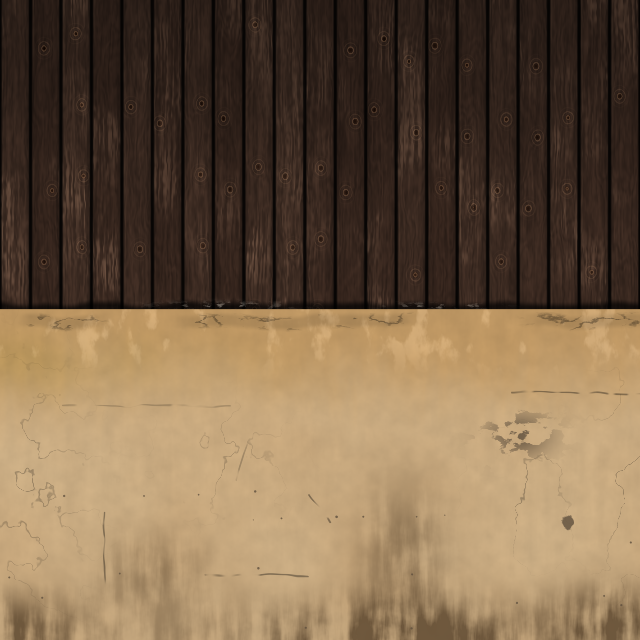
Write a WebGL 1 fragment shader that draws this texture.

```glsl
precision highp float;
// A weathered wall: dark vertical planks above aged ochre plaster.
// Planks are a repeat with warped ring grain and hashed knots; the plaster
// layers fbm mottling, contour cracks, soft stains, scratches and chips.
uniform vec2 u_resolution;

float hash(vec2 p) {
  p = fract(p * vec2(0.1031, 0.1137));
  p += dot(p, p.yx + 33.33);
  return fract((p.x + p.y) * p.x * 7.31);
}

float noise(vec2 p) {
  vec2 i = floor(p), f = fract(p);
  f = f * f * (3.0 - 2.0 * f);
  return mix(mix(hash(i), hash(i + vec2(1, 0)), f.x),
             mix(hash(i + vec2(0, 1)), hash(i + vec2(1, 1)), f.x), f.y);
}

float fbm(vec2 p) {
  float sum = 0.0, amp = 0.5;
  for (int i = 0; i < 5; i++) {
    sum += amp * noise(p);
    p = mat2(1.6, 1.2, -1.2, 1.6) * p + 17.3;
    amp *= 0.5;
  }
  return sum / 0.97;
}

// Soft elliptical mask
float blot(vec2 p, vec2 center, vec2 radius) {
  vec2 q = (p - center) / radius;
  return exp(-dot(q, q));
}

// Thin wavering line from a to b, broken along its length
float scratch(vec2 p, vec2 a, vec2 b) {
  p += 0.006 * (vec2(noise(p * 45.0), noise(p * 45.0 + 9.0)) - 0.5);
  vec2 d = b - a;
  float t = clamp(dot(p - a, d) / dot(d, d), 0.0, 1.0);
  return smoothstep(0.0022, 0.0003, length(p - a - d * t)) * smoothstep(0.2, 0.6, noise(p * 70.0));
}

// Thin veins along the mid-level contour of a noise field
float veins(vec2 p, float width) {
  return smoothstep(width, 0.0, abs(fbm(p) - 0.5));
}

vec3 planks(vec2 p) {
  float x = p.x * 21.0, id = floor(x), f = x - id;
  float tone = hash(vec2(id, 4.0));

  // Knots push the grain sideways around them
  float rows = p.y * 9.0 + tone * 5.0, row = floor(rows);
  float pick = hash(vec2(id + 3.0, row + 11.0));
  vec2 toKnot = vec2(f - 0.25 - 0.5 * hash(vec2(id, row + 40.0)),
                     (fract(rows) - 0.5) * 2.3);
  float knotDist = length(toKnot * vec2(1.0, 0.85));
  float knot = step(0.52, pick) * exp(-knotDist * knotDist * 28.0);

  float warp = fbm(vec2(f * 1.5 + id * 7.0, p.y * 9.0));
  float rings = 0.5 + 0.5 * sin(48.0 * warp + 14.0 * f + 9.0 * knot);
  float fiber = noise(vec2(p.x * 420.0 + warp * 5.0, p.y * 14.0 + id * 3.0));
  float fleck = noise(vec2(p.x * 500.0, p.y * 100.0));
  float wear = fbm(p * vec2(13.0, 9.0) + id * 0.3);

  vec3 col = mix(vec3(0.165, 0.112, 0.087), vec3(0.228, 0.164, 0.130), tone * 0.45 + wear * 0.6);
  col *= 0.75 + 0.24 * fiber + 0.13 * rings + 0.14 * fleck;
  col *= mix(1.13, 0.83, smoothstep(0.58, 1.0, p.y));

  // Pale scuffs, stronger toward the foot of the boards
  float scuff = smoothstep(0.48, 0.8, wear) * smoothstep(0.35, 0.8, fiber * 0.6 + fleck * 0.4);
  col += vec3(0.16, 0.13, 0.105) * scuff * mix(1.0, 0.45, smoothstep(0.6, 0.85, p.y));
  float ringLine = smoothstep(0.2, 1.0, sin(knotDist * 55.0 + warp * 7.0));
  col += vec3(0.17, 0.13, 0.09) * knot * ringLine - 0.07 * knot * smoothstep(0.12, 0.0, knotDist);

  // Seams with a dark groove and a faint lit bevel
  float edge = min(f, 1.0 - f);
  col += vec3(0.05, 0.04, 0.03) * smoothstep(0.05, 0.0, abs(f - 0.1)) * fiber;
  col *= mix(0.16, 1.0, smoothstep(0.02, 0.085, edge)) * (0.86 + 0.14 * smoothstep(0.05, 0.25, edge));

  // Ragged shadow and flaked paint at the lower edge
  float drop = p.y - 0.517;
  col *= mix(0.33, 1.0, smoothstep(0.002, 0.014, drop + 0.008 * (noise(vec2(p.x * 28.0, 1.0)) - 0.5)));
  float flakes = blot(p, vec2(0.35, 0.522), vec2(0.09, 0.006)) + blot(p, vec2(0.69, 0.522), vec2(0.07, 0.005));
  return col + vec3(0.34, 0.33, 0.31) * flakes * smoothstep(0.52, 0.75, fbm(p * vec2(90.0, 180.0)));
}

vec3 plaster(vec2 p) {
  float broad = fbm(p * 7.0 + 3.0), fine = fbm(p * 55.0);
  float streak = fbm(vec2(p.x * 65.0, p.y * 9.0));
  vec3 col = mix(vec3(0.775, 0.645, 0.475), vec3(0.80, 0.69, 0.53), broad);

  // Ochre wash below the boards, pooling at the left
  float wash = smoothstep(0.32, 0.50, p.y + 0.12 * (broad - 0.5) + 0.04 * (streak - 0.5));
  col = mix(col, vec3(0.735, 0.575, 0.365), wash * 0.85);
  col = mix(col, vec3(0.71, 0.58, 0.33), 0.5 * blot(p, vec2(0.1, 0.43), vec2(0.25, 0.05)) * broad * 1.6);
  col *= 0.93 + 0.08 * fine + 0.06 * streak;
  float drips = smoothstep(0.62, 0.78, fbm(p * vec2(38.0, 22.0) + 8.0));
  col += 0.08 * drips * smoothstep(0.40, 0.47, p.y);

  // Peeling band near the top
  float span = smoothstep(0.02, 0.05, p.x) * smoothstep(0.18, 0.13, p.x)
             + smoothstep(0.25, 0.32, p.x) * smoothstep(0.67, 0.62, p.x) + smoothstep(0.80, 0.86, p.x);
  float band = span * smoothstep(0.014, 0.004, abs(p.y - 0.498 + 0.010 * (noise(p * 20.0) - 0.5)));
  col *= 1.0 - band * (0.10 + 0.28 * veins(p * vec2(28.0, 65.0), 0.07));

  // Crack networks at both sides and a few inner patches
  float zone = blot(p, vec2(0.04, 0.24), vec2(0.08, 0.16)) + blot(p, vec2(0.98, 0.25), vec2(0.045, 0.14))
             + blot(p, vec2(0.82, 0.23), vec2(0.06, 0.08)) + 0.7 * blot(p, vec2(0.35, 0.28), vec2(0.08, 0.07));
  col *= 1.0 - 0.24 * min(zone, 1.0) * veins(p * 13.0 + 5.0, 0.013);

  // Rising damp and vertical grime
  float grime = 0.85 * blot(p, vec2(0.62, 0.0), vec2(0.22, 0.055)) + 0.6 * blot(p, vec2(0.63, 0.12), vec2(0.07, 0.12))
              + 0.5 * blot(p, vec2(0.24, 0.11), vec2(0.09, 0.06)) + 0.65 * blot(p, vec2(0.0, 0.01), vec2(0.13, 0.06))
              + 0.8 * blot(p, vec2(0.96, 0.03), vec2(0.09, 0.06)) + 0.35 * smoothstep(0.11, 0.0, p.y);
  grime *= smoothstep(0.22, 0.75, 0.6 * streak + 0.4 * fbm(p * 24.0));
  col = mix(col, vec3(0.34, 0.26, 0.17), clamp(grime, 0.0, 0.8));

  float lines = scratch(p, vec2(0.80, 0.388), vec2(1.0, 0.384)) + 0.5 * scratch(p, vec2(0.10, 0.366), vec2(0.36, 0.366))
              + scratch(p, vec2(0.32, 0.101), vec2(0.48, 0.101)) + scratch(p, vec2(0.485, 0.228), vec2(0.517, 0.186))
              + scratch(p, vec2(0.163, 0.085), vec2(0.163, 0.20)) + 0.6 * scratch(p, vec2(0.388, 0.31), vec2(0.37, 0.25));
  col *= 1.0 - 0.35 * min(lines, 1.0);

  // Chips: a cluster, one large loss and sparse specks
  float chips = blot(p, vec2(0.81, 0.32), vec2(0.05, 0.035)) * smoothstep(0.60, 0.66, fbm(p * vec2(38.0, 60.0)));
  float loss = length((p - vec2(0.887, 0.181)) * vec2(1.0, 0.75)) + 0.012 * (fbm(p * 75.0) - 0.5);
  chips += smoothstep(0.010, 0.007, loss);
  vec2 cell = floor(p * 24.0), local = fract(p * 24.0) - 0.3 - 0.4 * hash(cell + 5.0);
  chips += step(0.93, hash(cell + 31.0)) * step(p.y, 0.30) * smoothstep(0.09, 0.04, length(local) + 0.06 * fine);
  return mix(col, vec3(0.37, 0.31, 0.24), 0.8 * min(chips, 1.0));
}

void main() {
  vec2 p = gl_FragCoord.xy / u_resolution;
  float soft = 0.7 / u_resolution.y;
  vec3 col = mix(plaster(p), planks(p), smoothstep(-soft, soft, p.y - 0.517));
  gl_FragColor = vec4(clamp(col, 0.0, 1.0), 1.0);
}
```
